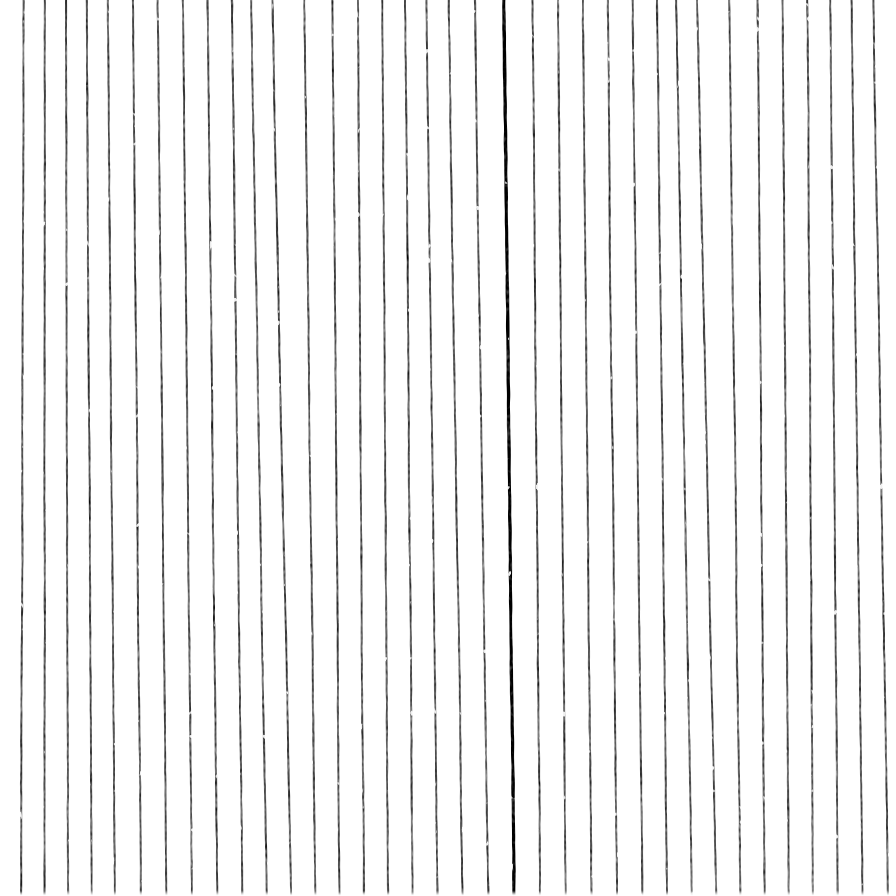
Write a Shadertoy shader that draws this pattern.

```glsl
// Thirty-six nearly upright, worn ink strokes on white paper, one of them bold.
// Each stroke joins a top and a bottom anchor; the spacing swells in a cycle of
// 17 strokes, and gradient noise breaks the ink into grain and chips.

vec2 hashGradient(vec2 cell) {
    vec2 h = vec2(dot(cell, vec2(127.1, 311.7)), dot(cell, vec2(269.5, 183.3)));
    return fract(sin(h) * 43758.5) * 2.0 - 1.0;
}

float gradientNoise(vec2 p) {
    vec2 cell = floor(p), f = fract(p);
    vec2 u = f * f * (3.0 - 2.0 * f);
    vec2 e = vec2(0.0, 1.0);
    float low = mix(dot(hashGradient(cell), f),
                    dot(hashGradient(cell + e.yx), f - e.yx), u.x);
    float high = mix(dot(hashGradient(cell + e.xy), f - e.xy),
                     dot(hashGradient(cell + e.yy), f - e.yy), u.x);
    return mix(low, high, u.y);
}

float bump(float x, float width) {
    return exp(-x * x / (width * width));
}

// Horizontal centre of a stroke at height y; index 0 starts the first full cycle.
float strokeCentre(float index, float y) {
    float phase = mod(index, 17.0);
    float topShift = -0.0124 * bump(phase - 6.8, 1.1) - 0.0104 * bump(phase - 14.2, 1.9);
    float bottomShift = 0.0026 * sin(6.2832 * phase / 17.0);
    if (index < 0.0) {
        // The strokes before the first cycle stand closer together
        topShift = -0.0045 * index;
        bottomShift = -0.0017 * index;
    }
    return 0.0279 * index + mix(0.1283 + bottomShift, 0.1203 + topShift, y);
}

// Share of a pixel covered by a band of the given half width
float bandCoverage(float offset, float halfWidth, float pixel) {
    float right = min(offset + 0.5 * pixel, halfWidth);
    float left = max(offset - 0.5 * pixel, -halfWidth);
    return clamp((right - left) / pixel, 0.0, 1.0);
}

float strokeInk(vec2 p, float index, float pixel) {
    float offset = p.x - strokeCentre(index, p.y);
    if (abs(offset) > 0.006 + pixel) return 0.0;

    bool bold = index == 16.0;
    float seed = index * 17.37 + 91.0;

    // Hand wobble and uneven width
    offset += 0.0011 * gradientNoise(vec2(seed, p.y * 5.0));
    offset += 0.0005 * gradientNoise(vec2(seed + 5.3, p.y * 60.0));
    float halfWidth = (bold ? 0.0018 : 0.0011)
                    * (1.0 + 0.35 * gradientNoise(vec2(seed + 9.7, p.y * 45.0)));

    // Tone: slow fading, fine grain and small bare chips
    float fading = gradientNoise(vec2(seed + 2.1, p.y * 26.0));
    float grain = gradientNoise(vec2(seed + offset * 350.0, p.y * 210.0));
    float chips = gradientNoise(vec2(seed + 7.9 + offset * 200.0, p.y * 115.0));
    float tone = (bold ? 1.0 : 0.66) + 0.3 * fading + 0.35 * grain;
    tone *= 1.0 - 0.9 * smoothstep(0.33, 0.48, chips);
    return clamp(tone, 0.0, 1.0) * bandCoverage(offset, halfWidth, pixel);
}

void mainImage(out vec4 fragColor, in vec2 fragCoord) {
    vec2 p = fragCoord / iResolution.xy;
    float pixel = 1.0 / iResolution.x;

    float ink = 0.0;
    for (int i = 0; i < 36; i++)
        ink = max(ink, strokeInk(p, float(i) - 4.0, pixel));

    // Strokes thin out at the lower edge
    ink *= smoothstep(0.0, 0.007, p.y);
    fragColor = vec4(vec3(1.0 - ink), 1.0);
}
```
